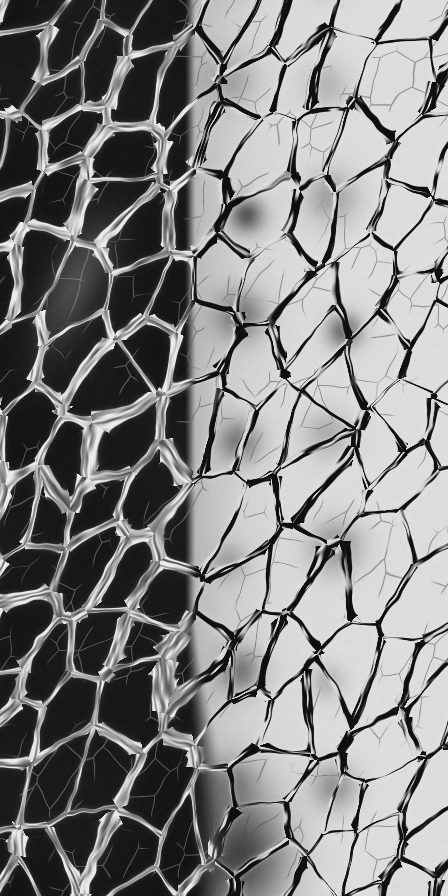
A Shadertoy shader for this texture:

```glsl
// Shattered safety glass: pale cracks over a dark panel, dark cracks over a bright blurred one.

vec2 hash2(vec2 p) {
    vec3 a = fract(p.xyx * vec3(0.1031, 0.1030, 0.0973));
    a += dot(a, a.yzx + 33.33);
    return fract((a.xx + a.yz) * a.zy);
}

vec2 noise2(vec2 p) {
    vec2 i = floor(p), f = fract(p);
    f = f * f * (3.0 - 2.0 * f);
    return mix(mix(hash2(i), hash2(i + vec2(1, 0)), f.x),
               mix(hash2(i + vec2(0, 1)), hash2(i + vec2(1, 1)), f.x), f.y);
}

vec2 seed(vec2 cell) {
    return cell + 0.5 + (hash2(cell + 40.0) - 0.5) * vec2(0.75, 0.92);
}

// Nearest cell border: signed distance, position along it, weight, gap to the next border
vec4 crack(vec2 p, mat2 grid) {
    vec2 q = grid * p, base = floor(q), home = base, toHome = vec2(0);
    float best = 99.0;
    for (int j = -1; j <= 1; j++)
    for (int i = -1; i <= 1; i++) {
        vec2 cell = base + vec2(i, j), r = seed(cell) - q;
        if (dot(r, r) < best) {
            best = dot(r, r);
            home = cell;
            toHome = r;
        }
    }
    float near = 99.0, second = 99.0, weight = 0.0;
    vec2 normal = vec2(1, 0);
    for (int j = -2; j <= 2; j++)
    for (int i = -2; i <= 2; i++) {
        if (i == 0 && j == 0) continue;
        vec2 cell = home + vec2(i, j), r = seed(cell) - q;
        vec2 dir = normalize(r - toHome), slope = dir * grid;
        float d = dot(0.5 * (r + toHome), dir) / length(slope);
        if (d < near) {
            second = near;
            near = d;
            normal = normalize(slope);
            weight = hash2(home + cell + 7.0).x;
        } else second = min(second, d);
    }
    float side = normal.x < 0.0 ? -1.0 : 1.0;
    normal *= side;
    weight *= mix(0.5, 1.0, normal.x);
    return vec4(near * side, dot(p, vec2(-normal.y, normal.x)), weight, second - near);
}

// Blurred scene behind the glass: x is brightness, y is the share of dark panel
vec2 backdrop(vec2 p) {
    float low = 1.0 - smoothstep(0.15, 0.65, p.y);
    float border = 0.425 + 0.05 * low, blur = 0.014 + 0.03 * low;
    float night = 1.0 - smoothstep(border - blur, border + blur, p.x);

    float day = 0.865 - 0.16 * exp(-max(p.x - 0.43, 0.0) * 11.0);
    for (int k = 0; k < 16; k++) {
        float column = float(k % 2), row = float(k / 2);
        vec2 h = hash2(vec2(row, column) + 3.0);
        vec2 d = p - vec2(0.53 + 0.22 * column, 0.24 + 0.26 * row) - (h - 0.5) * 0.05;
        float radius = mix(0.035, 0.06, h.y);
        day -= mix(0.12, 0.5, h.x) * exp(-dot(d, d) / (radius * radius));
    }
    vec2 corner = (p - vec2(0.54, 0.09)) / vec2(0.10, 0.13);
    day -= 0.55 * exp(-dot(corner, corner));

    vec2 smear = p - vec2(0.17, 1.37);
    smear = vec2(smear.x - 0.4 * smear.y, smear.y) * vec2(17.0, 7.0);
    float dark = 0.075 + 0.2 * exp(-dot(smear, smear)) + 0.03 * noise2(p * 5.0).x;
    return vec2(mix(max(day, 0.12), dark, night), night);
}

void mainImage(out vec4 fragColor, in vec2 fragCoord) {
    vec2 p = fragCoord / iResolution.x;
    float soft = 0.7 / iResolution.x;
    vec2 scene = backdrop(p);
    float night = scene.y, tone = scene.x;

    // Bend the borders into arcs with slightly ragged edges
    vec2 bent = p + 0.045 * (noise2(p * 6.0) - 0.5) + 0.006 * (noise2(p * 38.0) - 0.5);
    mat2 leaning = mat2(9.3, 0.0, -3.1, 6.3);

    // Faint hairlines, broken into pieces
    vec4 hair = crack(bent + 5.0, leaning * 1.8);
    float broken = smoothstep(0.5, 0.65, noise2(p * 14.0 + 9.0).x);
    float hairline = 1.0 - smoothstep(0.001 - soft, 0.001 + soft, abs(hair.x));
    tone = mix(tone, mix(0.3, 0.6, night), 0.6 * hairline * broken);

    // Main cracks: slivers that swell along their length and at junctions
    vec4 c = crack(bent, leaning);
    float swell = 0.35 + 1.3 * noise2(vec2(c.y * 16.0, c.z * 50.0)).x;
    float width = (0.0021 + 0.0085 * c.z * swell) * mix(1.0, 1.5, night);
    width *= 1.0 + 0.7 * exp(-c.w / 0.012);
    float d = abs(c.x);
    tone = mix(tone, mix(0.93, 0.4, night), 0.3 * exp(-max(d - width, 0.0) / 0.004));

    // Streaked facets inside each crack
    float streak = noise2(vec2(c.y * 28.0, c.x * 230.0) + c.z * 90.0).y;
    float rim = smoothstep(0.35, 1.0, d / width);
    float lit = mix(0.28, 0.92, clamp(streak * 1.15 + 0.25 * rim, 0.0, 1.0));
    float shade = mix(0.06, 0.85, smoothstep(0.45, 0.85, streak + 0.2 * c.x / width));
    float body = 1.0 - smoothstep(width - soft, width + soft, d);
    tone = mix(tone, mix(shade, lit, night), body);

    tone += 0.015 * (noise2(p * 190.0).x - 0.5);
    fragColor = vec4(vec3(clamp(tone, 0.0, 1.0)), 1.0);
}
```
